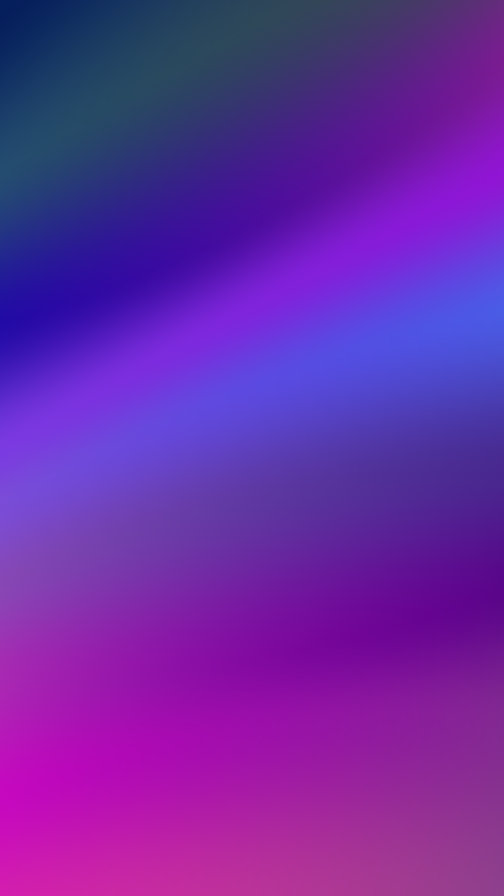
Reproduce this background procedurally as a WebGL 1 fragment shader.

```glsl
precision highp float;
// Soft diagonal bands of teal, indigo, violet, blue and magenta light.

uniform vec2 u_resolution;

#define EASE 0.65       // 0 = linear blends, 1 = fully eased blends
#define BRIGHTNESS 1.0

// Quadratic weights for values given at the left, centre and right.
vec3 acrossWeights(float x) {
  return vec3((1.0 - x) * (1.0 - 2.0 * x), 4.0 * x * (1.0 - x), x * (2.0 * x - 1.0));
}

// Blends the next band into the ramp; ramp.a keeps the depth of the last band.
// Depths and colours are given at the left, centre and right.
void addBand(inout vec4 ramp, float depth, vec3 weights, vec3 depths,
             vec3 left, vec3 centre, vec3 right) {
  float bandDepth = dot(depths, weights);
  float t = clamp((depth - ramp.a) / (bandDepth - ramp.a), 0.0, 1.0);
  t = mix(t, t * t * (3.0 - 2.0 * t), EASE);
  vec3 bandColor = mat3(left, centre, right) * weights;
  ramp = vec4(mix(ramp.rgb, bandColor, t), bandDepth);
}

void main() {
  vec2 uv = gl_FragCoord.xy / u_resolution;
  float depth = 1.0 - uv.y;
  vec3 w = acrossWeights(uv.x);

  // Navy corner
  vec4 ramp = vec4(0.02, 0.12, 0.36, dot(vec3(0.02, -0.22, -0.42), w));

  // Teal haze
  addBand(ramp, depth, w, vec3(0.195, 0.03, -0.10),
          vec3(0.14, 0.30, 0.44), vec3(0.18, 0.28, 0.35), vec3(0.26, 0.27, 0.35));
  // Deep indigo
  addBand(ramp, depth, w, vec3(0.362, 0.25, 0.07),
          vec3(0.13, 0.04, 0.65), vec3(0.29, 0.05, 0.62), vec3(0.48, 0.11, 0.57));
  // Bright violet
  addBand(ramp, depth, w, vec3(0.50, 0.342, 0.193),
          vec3(0.48, 0.23, 0.88), vec3(0.50, 0.14, 0.86), vec3(0.57, 0.08, 0.83));
  // Blue glow
  addBand(ramp, depth, w, vec3(0.565, 0.43, 0.345),
          vec3(0.48, 0.30, 0.84), vec3(0.36, 0.29, 0.88), vec3(0.29, 0.36, 0.90));
  // Muted purple
  addBand(ramp, depth, w, vec3(0.65, 0.56, 0.52),
          vec3(0.53, 0.28, 0.71), vec3(0.37, 0.22, 0.63), vec3(0.28, 0.16, 0.56));
  // Dark plum
  addBand(ramp, depth, w, vec3(0.755, 0.735, 0.66),
          vec3(0.66, 0.16, 0.70), vec3(0.51, 0.04, 0.63), vec3(0.35, 0.02, 0.54));
  // Magenta glow
  addBand(ramp, depth, w, vec3(0.89, 0.815, 0.80),
          vec3(0.78, 0.03, 0.75), vec3(0.62, 0.06, 0.67), vec3(0.51, 0.16, 0.57));
  // Rosy base
  addBand(ramp, depth, w, vec3(1.01, 1.0, 0.99),
          vec3(0.83, 0.12, 0.68), vec3(0.73, 0.20, 0.60), vec3(0.55, 0.25, 0.55));

  gl_FragColor = vec4(ramp.rgb * BRIGHTNESS, 1.0);
}
```
